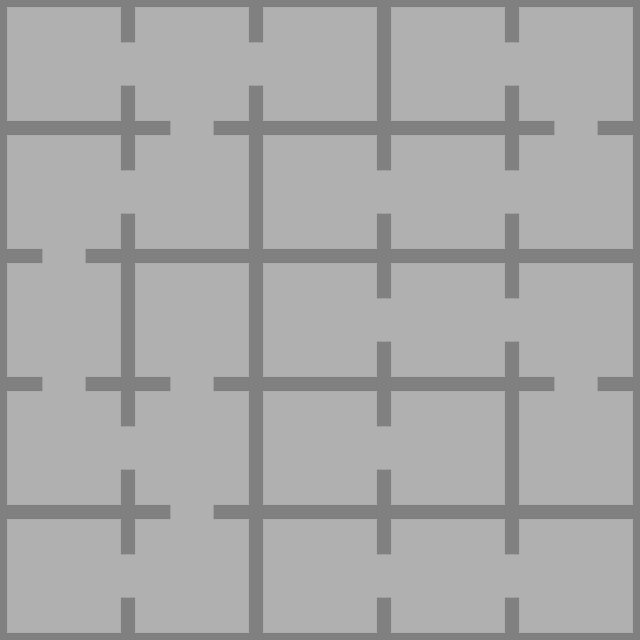
A Shadertoy shader for this pattern:

```glsl
// Floor plan of five by five square rooms, with doorways in some of the walls.

// Each wall line holds five bits: bit n is set where cell n has a doorway.
const int DOORS_UPRIGHT[5] = int[5](0, 27, 16, 15, 29);
const int DOORS_LEVEL[5] = int[5](0, 2, 19, 1, 18);

// Signed distance to a wall; across and along are measured in rooms.
float wallDistance(float across, float along, int doors) {
    float wall = abs(across - round(across)) - 0.0553;
    bool hasDoor = ((doors >> int(floor(along))) & 1) == 1;
    float doorway = 0.169 - abs(fract(along) - 0.5);
    return hasDoor ? max(wall, doorway) : wall;
}

void mainImage(out vec4 fragColor, in vec2 fragCoord) {
    vec2 p = 5.0 * fract(fragCoord / iResolution.xy);

    // The outer wall is shared by opposite edges, so line 5 wraps to line 0.
    ivec2 line = ivec2(round(p)) % 5;
    float upright = wallDistance(p.x, p.y, DOORS_UPRIGHT[line.x]);
    float level = wallDistance(p.y, p.x, DOORS_LEVEL[line.y]);

    // Blend over one pixel at the wall edges.
    float pixel = 5.0 / min(iResolution.x, iResolution.y);
    float cover = clamp(0.5 - min(upright, level) / pixel, 0.0, 1.0);
    fragColor = vec4(vec3(mix(0.69, 0.5, cover)), 1.0);
}
```
